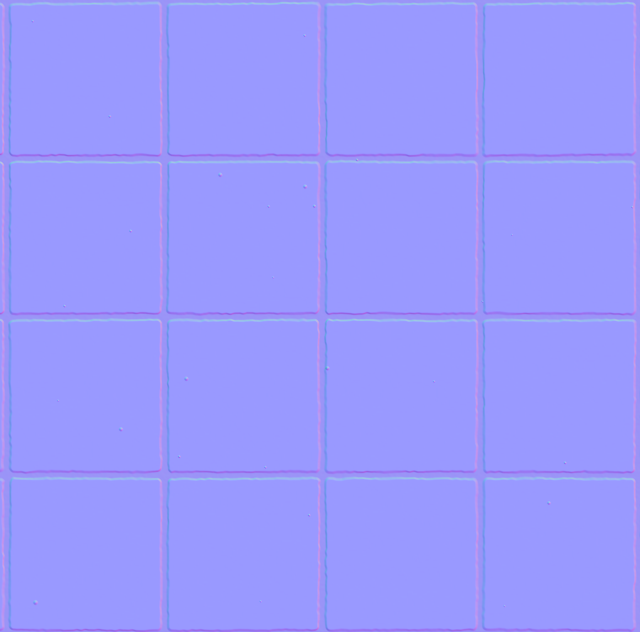
A WebGL 2 fragment shader for this texture map:

```glsl
#version 300 es
precision highp float;

uniform vec2 u_resolution;
out vec4 fragColor;

const vec2 PERIOD = vec2(0.2467, 0.2505);   // tile pitch, four by four
const vec2 ORIGIN = vec2(0.0104, -0.0025);  // first joint crossing
const float JOINT_HALF = 0.0054;
const float CORNER_RADIUS = 0.006;
const float BEVEL_MIN = 0.0017;
const float BEVEL_MAX = 0.0032;
const float EDGE_SKEW = 0.0032;
const float EDGE_CHIP = 0.0024;
const float TILE_GRAIN = 0.016;
const float JOINT_GRAIN = 0.055;
const float SPECK_CELLS = 13.0;
const float SPECK_CHANCE = 0.15;
const float SPECK_HEIGHT = 0.9;
const float RELIEF = 0.00055;
const float BLUE_FALLOFF = 2.6;
const float SAMPLE_STEP = 0.001;
const vec3 FLAT_COLOR = vec3(0.60, 0.60, 1.00);
const vec3 JOINT_COLOR = vec3(0.605, 0.58, 0.97);

float hash(vec2 p) {
    vec3 q = fract(p.xyx * vec3(0.1031, 0.1030, 0.0973));
    q += dot(q, q.yzx + 33.33);
    return fract((q.x + q.y) * q.z);
}

float noise(vec2 p) {
    vec2 i = floor(p), f = fract(p);
    f = f * f * (3.0 - 2.0 * f);
    float low = mix(hash(i), hash(i + vec2(1, 0)), f.x);
    float high = mix(hash(i + vec2(0, 1)), hash(i + vec2(1, 1)), f.x);
    return mix(low, high, f.y);
}

// Offset of one tile side: coarse waver plus fine chips
float edgeWear(float along, float seed) {
    float waver = noise(vec2(along * 45.0, seed)) - 0.5;
    float chips = noise(vec2(along * 150.0, seed + 40.0)) - 0.5;
    return EDGE_CHIP * (0.6 * waver + 0.55 * chips);
}

// 1 on a tile face, 0 in the joint, with a bevel between
float tileMask(vec2 p) {
    vec2 grid = (p - ORIGIN) / PERIOD;
    vec2 id = floor(grid);
    vec2 local = fract(grid) - 0.5;
    vec2 q = local * PERIOD;
    vec2 halfSize = 0.5 * PERIOD - JOINT_HALF;

    vec2 lowSide = halfSize + q, highSide = halfSize - q;
    for (int axis = 0; axis < 2; axis++) {
        int other = 1 - axis;
        float seed = id[axis] * 4.0 + float(axis) * 100.0 + 20.0;
        float skewLow = hash(id + seed + 3.0) - 0.5;
        float skewHigh = hash(id + seed + 61.0) - 0.5;
        lowSide[axis] += edgeWear(p[other], seed) + EDGE_SKEW * skewLow * local[other];
        highSide[axis] += edgeWear(p[other], seed + 2.0) + EDGE_SKEW * skewHigh * local[other];
    }
    vec2 inset = min(lowSide, highSide);
    float d = CORNER_RADIUS - length(max(CORNER_RADIUS - inset, 0.0));
    float bevel = mix(BEVEL_MIN, BEVEL_MAX, noise(p * 28.0 + 9.0));
    return smoothstep(-bevel, bevel, d);
}

// Sparse raised grit, one candidate per cell
float specks(vec2 p) {
    vec2 cell = floor(p * SPECK_CELLS);
    vec2 center = 0.15 + 0.7 * vec2(hash(cell + 11.3), hash(cell + 47.9));
    float size = hash(cell + 83.1);
    float radius = mix(0.0018, 0.0048, size * size);
    float dist = length(p - (cell + center) / SPECK_CELLS);
    float present = step(hash(cell + 5.7), SPECK_CHANCE);
    return present * SPECK_HEIGHT * mix(0.4, 1.0, size) * smoothstep(radius, 0.0, dist);
}

float surfaceHeight(vec2 p) {
    float mask = tileMask(p);
    float grain = noise(p * 260.0) + 0.8 * noise(p * 120.0 + 31.0);
    float swell = 0.06 * noise(p * 24.0 + 17.0);
    return mask + grain * mix(JOINT_GRAIN, TILE_GRAIN, mask) + swell + specks(p);
}

void main() {
    vec2 p = gl_FragCoord.xy / u_resolution;
    vec2 stepSize = max(vec2(SAMPLE_STEP), 0.5 / u_resolution);
    vec2 dx = vec2(stepSize.x, 0.0), dy = vec2(0.0, stepSize.y);

    // Downhill slope tilts red and green
    vec2 slope = vec2(surfaceHeight(p - dx) - surfaceHeight(p + dx),
                      surfaceHeight(p - dy) - surfaceHeight(p + dy)) / (2.0 * stepSize);
    vec2 tilt = clamp(slope * RELIEF, -0.3, 0.3);

    vec3 color = mix(JOINT_COLOR, FLAT_COLOR, tileMask(p));
    color += vec3(tilt, -BLUE_FALLOFF * dot(tilt, tilt));
    fragColor = vec4(clamp(color, 0.0, 1.0), 1.0);
}
```
